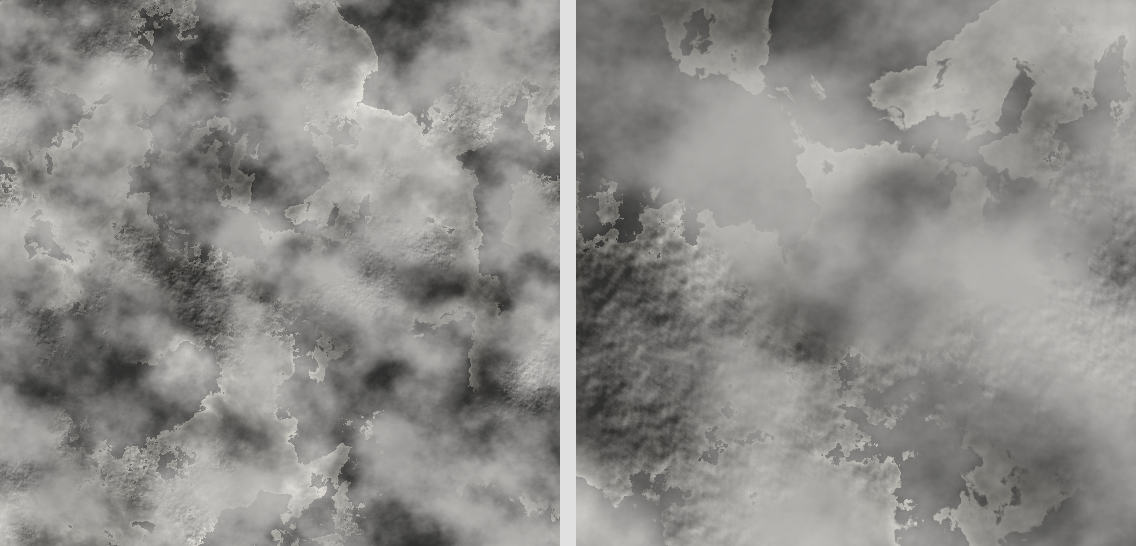
Left: the whole. Right: its middle third, enlarged.
This texture is drawn by a WebGL 1 fragment shader. Its source:

```glsl
precision highp float;
// Weathered grey stone: crisp, ragged flakes of crust half veiled by soft mottled clouds.
uniform vec2 u_resolution;

const vec3 STONE_TINT = vec3(1.006, 1.0, 0.985);
const vec3 CRUST_WARMTH = vec3(0.012, 0.006, -0.012);
const float GROUND_TONE = 0.4;
const float VEIL_TONE = 0.735;

float hash(vec2 cell) {
  vec3 q = fract(vec3(cell.xyx) * 0.1031);
  q += dot(q, q.yzx + 33.33);
  return fract((q.x + q.y) * q.z);
}

float valueNoise(vec2 p) {
  vec2 cell = floor(p);
  vec2 f = fract(p);
  vec2 w = f * f * f * (f * (f * 6.0 - 15.0) + 10.0);
  float low = mix(hash(cell), hash(cell + vec2(1.0, 0.0)), w.x);
  float high = mix(hash(cell + vec2(0.0, 1.0)), hash(cell + vec2(1.0)), w.x);
  return mix(low, high, w.y);
}

// Normalised fractal noise; gain sets how rough it is.
float fbm(vec2 p, float gain) {
  float sum = 0.0;
  float total = 0.0;
  float weight = 1.0;
  for (int i = 0; i < 7; i++) {
    sum += weight * valueNoise(p);
    total += weight;
    weight *= gain;
    p = mat2(1.6, 1.2, -1.2, 1.6) * p + 17.3;
  }
  return sum / total;
}

// Slanted light over a fine bumpy surface.
float relief(vec2 p, float scale) {
  vec2 lightStep = vec2(-0.2, 0.4);
  return fbm(p * scale, 0.55) - fbm(p * scale + lightStep, 0.55);
}

// Height above the edge of the crust; rough areas break into specks.
float crustHeight(vec2 p, float rough) {
  vec2 warp = vec2(fbm(p * 8.0 + 31.0, 0.55), fbm(p * 8.0 + 57.0, 0.55)) - 0.5;
  float height = fbm(p * 6.5 + warp * 0.8 + 83.0, 0.57) - 0.5;
  float specks = fbm(p * 80.0 + 11.0, 0.6) - 0.5;
  return height + (0.08 + 0.3 * rough) * specks;
}

void main() {
  vec2 p = gl_FragCoord.xy / u_resolution.y;

  // Mottled dark ground
  float tone = GROUND_TONE + 1.0 * (fbm(p * 9.0 + 5.0, 0.52) - 0.5);

  // Crust: sharp on its outer edge, fading inwards
  float rough = smoothstep(0.52, 0.66, fbm(p * 7.5 + 140.0, 0.5));
  float height = crustHeight(p, rough);
  float inside = smoothstep(-0.01, 0.01, height);
  float presence = smoothstep(0.38, 0.62, fbm(p * 6.0 + 201.0, 0.5));
  float crust = presence * inside * exp(-8.0 * max(height, 0.0));
  tone += 0.25 * crust;

  // Shadow just outside the crust, and grain on its rough parts
  float shadow = (1.0 - inside) * exp(30.0 * min(height, 0.0));
  tone -= 0.03 * presence * shadow;
  tone += relief(p, 130.0) * (0.04 + 0.36 * rough * inside);

  // Soft pale veil over everything
  float cloud = fbm(p * vec2(8.5, 10.5) + 260.0, 0.51);
  float veil = 0.75 * smoothstep(0.28, 0.74, cloud);
  tone = mix(max(tone, 0.19), VEIL_TONE, veil);

  vec3 color = tone * STONE_TINT + CRUST_WARMTH * crust * (1.0 - veil);
  gl_FragColor = vec4(clamp(color, 0.0, 1.0), 1.0);
}
```
